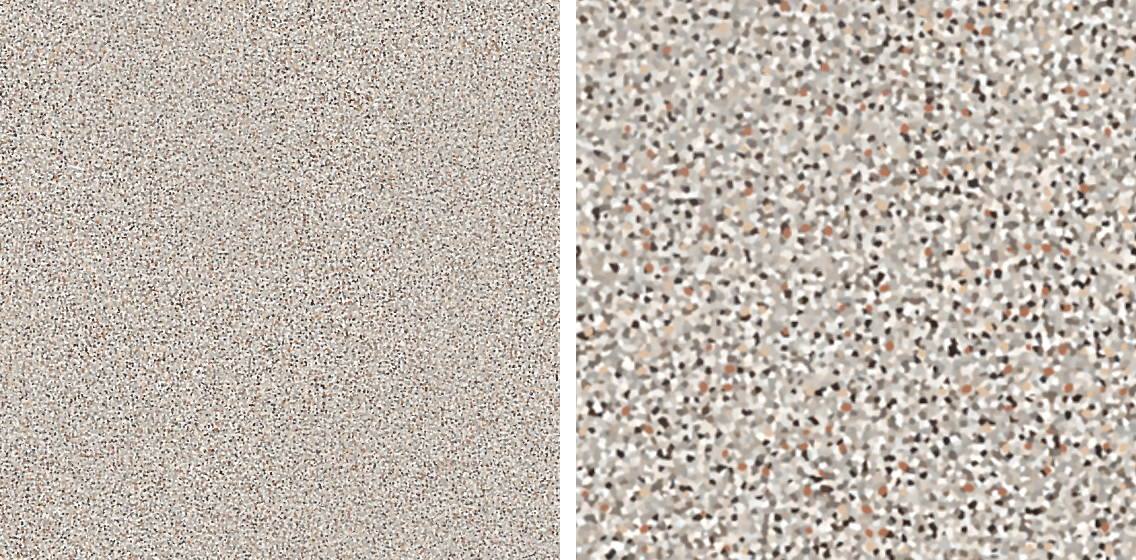
Left: the whole. Right: its middle third, enlarged.
Give the GLSL for this texture, as a WebGL 2 fragment shader.

```glsl
#version 300 es
precision highp float;
// Fine speckled stone: a dense bed of tiny angular Voronoi grains in warm greys,
// each toned against its neighbours so that the mix stays even, with sparse larger
// pebbles in terracotta and peach on top. A sample grid softens the edges.
uniform vec2 u_resolution;
out vec4 fragColor;

const float GRAINS_ACROSS = 288.0;
const float PEBBLES_ACROSS = 84.0;
const float ZONES_ACROSS = 5.0;
const float EDGE_SOFTNESS = 1.0 / 512.0;
const float EVENNESS = 0.9;
const int SAMPLES = 4;
const vec3 STONE_MEAN = vec3(0.755, 0.724, 0.690);

// Three random values in 0..1 for an integer cell and a seed
vec3 hash3(vec2 cell, int seed) {
    uvec3 v = uvec3(ivec3(ivec2(cell), seed));
    v = v * 1664525u + 1013904223u;
    v.x += v.y * v.z; v.y += v.z * v.x; v.z += v.x * v.y;
    v ^= v >> 16u;
    v.x += v.y * v.z; v.y += v.z * v.x; v.z += v.x * v.y;
    return vec3(v >> 8u) / 16777216.0;
}

float valueNoise(vec2 p, int seed) {
    vec2 cell = floor(p);
    vec2 f = p - cell;
    f = f * f * (3.0 - 2.0 * f);
    float bottom = mix(hash3(cell, seed).x, hash3(cell + vec2(1, 0), seed).x, f.x);
    float top = mix(hash3(cell + vec2(0, 1), seed).x, hash3(cell + vec2(1, 1), seed).x, f.x);
    return mix(bottom, top, f.y);
}

// Cell of the nearest grain, with distances scaled so grain sizes differ
vec2 nearestGrain(vec2 p, int seed) {
    vec2 base = floor(p);
    vec2 nearest = base;
    float best = 1e3;
    for (int y = -1; y <= 1; y++) {
        for (int x = -1; x <= 1; x++) {
            vec2 cell = base + vec2(x, y);
            vec3 rnd = hash3(cell, seed);
            float d = length(cell + rnd.xy - p) * mix(0.85, 1.2, rnd.z);
            if (d < best) { best = d; nearest = cell; }
        }
    }
    return nearest;
}

// Random tone of a grain, pushed away from the average of its eight neighbours
float evenTone(vec2 cell, float own, int seed) {
    float sum = -own;
    for (int y = -1; y <= 1; y++)
        for (int x = -1; x <= 1; x++)
            sum += hash3(cell + vec2(x, y), seed).x;
    return own - EVENNESS * (sum / 8.0 - 0.5);
}

// Grain colours by share, from umber to white, with slight shifts of value and warmth
vec3 grainColor(float tone, vec2 shift) {
    vec3 color = vec3(1.00, 0.99, 0.975);
    if (tone < 0.045) color = vec3(0.24, 0.19, 0.17);
    else if (tone < 0.19) color = vec3(0.51, 0.46, 0.42);
    else if (tone < 0.44) color = vec3(0.70, 0.67, 0.635);
    else if (tone < 0.69) color = vec3(0.81, 0.78, 0.74);
    else if (tone < 0.89) color = vec3(0.93, 0.91, 0.88);
    shift -= 0.5;
    return color + shift.x * 0.09 + shift.y * vec3(0.05, 0.0, -0.04);
}

vec3 pebbleColor(float pick) {
    if (pick < 0.44) return vec3(0.69, 0.46, 0.35);
    if (pick < 0.90) return vec3(0.87, 0.75, 0.63);
    if (pick < 0.95) return vec3(0.97, 0.96, 0.94);
    return vec3(0.36, 0.28, 0.24);
}

// Distance to a rotated, angular pebble
float pebbleDistance(vec2 d, float angle, float radius) {
    vec2 axis = vec2(cos(angle), sin(angle));
    vec2 q = abs(vec2(dot(d, axis), dot(d, vec2(-axis.y, axis.x)) * 1.3));
    return max(max(q.x, q.y), (q.x + q.y) * 0.75) - radius;
}

vec3 stone(vec2 uv) {
    // Scattered pebbles
    vec2 p = uv * PEBBLES_ACROSS;
    vec2 cell = floor(p);
    vec3 place = hash3(cell, 5);
    vec3 kind = hash3(cell, 6);
    vec2 center = cell + mix(vec2(0.3), vec2(0.7), place.xy);
    float radius = mix(0.17, 0.28, kind.y);
    if (kind.x < 0.33 && pebbleDistance(p - center, place.z * 6.2832, radius) < 0.0)
        return pebbleColor(kind.z);

    // Bed of grains
    vec2 grain = nearestGrain(uv * GRAINS_ACROSS, 1);
    vec3 rnd = hash3(grain, 2);
    return grainColor(evenTone(grain, rnd.x, 2), rnd.yz);
}

void main() {
    float pixel = 1.0 / u_resolution.y;
    vec2 uv = gl_FragCoord.xy * pixel;
    float footprint = max(pixel, EDGE_SOFTNESS);
    vec3 sum = vec3(0.0);
    for (int y = 0; y < SAMPLES; y++) {
        for (int x = 0; x < SAMPLES; x++) {
            vec2 offset = (vec2(x, y) + 0.5) / float(SAMPLES) - 0.5;
            sum += stone(uv + offset * footprint);
        }
    }
    // Some broad zones are calmer
    float zone = valueNoise(uv * ZONES_ACROSS, 3);
    float contrast = mix(0.88, 1.05, smoothstep(0.1, 0.6, zone));
    vec3 color = mix(STONE_MEAN, sum / float(SAMPLES * SAMPLES), contrast);
    fragColor = vec4(clamp(color, 0.0, 1.0), 1.0);
}
```
